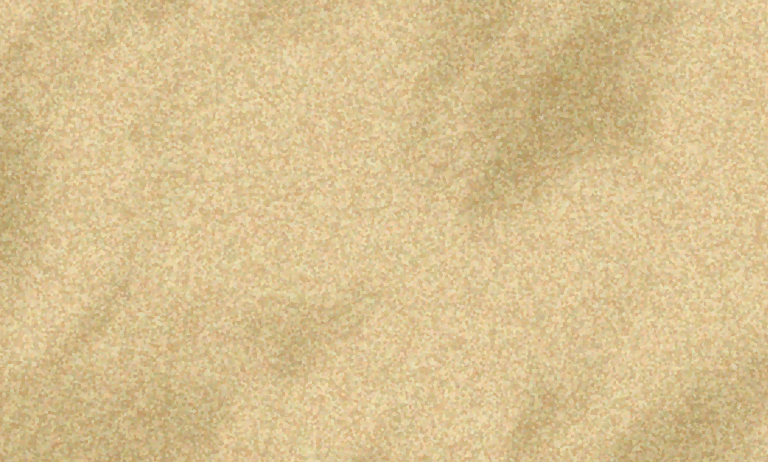
A WebGL 2 fragment shader for this texture:

```glsl
#version 300 es
precision highp float;

#define GRAINS 165.0        // grains per canvas height
#define CLUMPS 58.0         // clumps of grains per canvas height
#define GRAIN_EDGE 8.0      // sharpness of grain borders
#define GRAIN_CONTRAST 0.16
#define CLUMP_CONTRAST 0.035
#define SHADE_DEPTH 0.125
#define STREAK_DIR vec2(0.48, 0.877)
#define STREAK_SCALE vec2(4.6, 1.9)
#define SAND vec3(0.872, 0.778, 0.592)
#define PALE vec3(0.91, 0.87, 0.77)

uniform vec2 u_resolution;
out vec4 fragColor;

// Three random values in 0..1 for an integer cell and a seed
vec3 hash3(ivec2 cell, int seed) {
    uvec3 v = uvec3(ivec3(cell, seed)) * 1664525u + 1013904223u;
    v.x += v.y * v.z; v.y += v.z * v.x; v.z += v.x * v.y;
    v ^= v >> 16u;
    v.x += v.y * v.z; v.y += v.z * v.x; v.z += v.x * v.y;
    return vec3(v >> 8u) / 16777216.0;
}

// Cellular noise whose cells blend softly into their neighbours
vec3 softCells(vec2 p, float sharpness, int seed) {
    ivec2 home = ivec2(floor(p));
    vec3 sum = vec3(0.0);
    float total = 0.0;
    for (int y = -1; y <= 1; y++) {
        for (int x = -1; x <= 1; x++) {
            ivec2 cell = home + ivec2(x, y);
            vec2 offset = vec2(cell) + hash3(cell, seed).xy - p;
            float weight = exp(-sharpness * dot(offset, offset));
            sum += weight * hash3(cell, seed + 1);
            total += weight;
        }
    }
    return sum / total;
}

// Soft slanted hollows, 0 on flat sand and 1 in the deepest shade
float hollows(vec2 p) {
    p += 0.025 * sin(p.yx * vec2(9.0, 7.0) + vec2(0.6, 2.1))
       + 0.012 * sin(p.yx * vec2(23.0, 19.0) + vec2(1.7, 0.3));
    vec2 across = vec2(STREAK_DIR.y, -STREAK_DIR.x);
    vec2 q = vec2(dot(p, across), dot(p, STREAK_DIR)) * STREAK_SCALE;
    float broad = softCells(q, 3.5, 11).x;
    float narrow = softCells(q * 2.1 + 7.3, 3.5, 23).x;
    float fine = softCells(q * 4.7 + 3.1, 3.5, 37).x;
    return smoothstep(0.42, 0.88, 0.5 * broad + 0.36 * narrow + 0.14 * fine);
}

void main() {
    vec2 p = gl_FragCoord.xy / u_resolution.y;
    vec3 grain = softCells(p * GRAINS, GRAIN_EDGE, 51) - 0.5;
    vec3 clump = softCells(p * CLUMPS, 4.0, 67) - 0.5;

    // Broad shading
    vec3 color = SAND - SHADE_DEPTH * hollows(p) * vec3(0.97, 0.95, 1.05);

    // Grain brightness, then pink to yellow and warm to grey tints
    color += GRAIN_CONTRAST * grain.x * vec3(0.75, 0.9, 1.05);
    color += grain.y * vec3(0.03, -0.06, -0.015);
    color += grain.z * vec3(-0.035, 0.0, 0.075);
    color += CLUMP_CONTRAST * (clump.x + clump.y * vec3(0.4, -0.6, -0.3));

    // Rare pale grains
    float speck = softCells(p * GRAINS * 0.7, GRAIN_EDGE, 83).x;
    color = mix(color, PALE, 0.6 * smoothstep(0.965, 0.995, speck));

    fragColor = vec4(color, 1.0);
}
```
